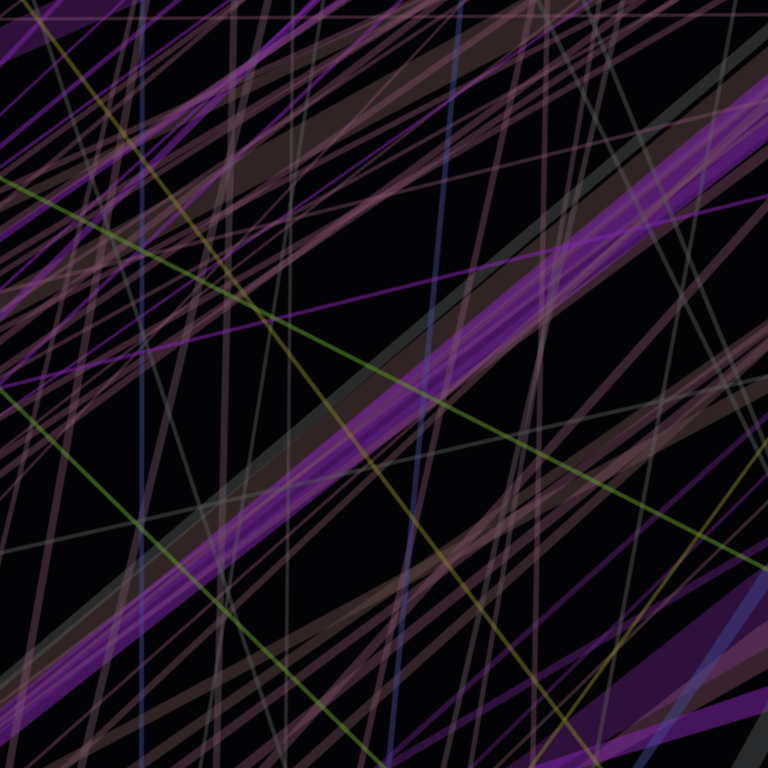
This background is drawn by a WebGL 1 fragment shader. Its source:

```glsl
precision highp float;

uniform vec2 u_resolution;

// Inks: colour and opacity
const vec4 VIOLET = vec4(0.50, 0.14, 0.68, 0.52);
const vec4 PLUM = vec4(0.42, 0.15, 0.55, 0.40);
const vec4 ROSE = vec4(0.52, 0.32, 0.43, 0.40);
const vec4 BROWN = vec4(0.34, 0.26, 0.25, 0.52);
const vec4 GREY = vec4(0.33, 0.34, 0.34, 0.46);
const vec4 BLUE = vec4(0.27, 0.29, 0.58, 0.45);
const vec4 GREEN = vec4(0.36, 0.56, 0.16, 0.55);
const vec4 OLIVE = vec4(0.48, 0.48, 0.14, 0.52);

float hash(float n) {
  return fract(sin(n * 12.9898) * 43758.5);
}

// Translucent endless line through a and b, tapering between two half widths
void stroke(inout vec3 col, vec2 p, vec2 a, vec2 b, vec2 halfWidth, vec4 ink) {
  vec2 along = b - a;
  vec2 rel = p - a;
  float t = clamp(dot(rel, along) / dot(along, along), 0.0, 1.0);
  float dist = abs(rel.x * along.y - rel.y * along.x) / length(along);
  float soft = max(0.0016, 0.75 / u_resolution.y);
  float w = mix(halfWidth.x, halfWidth.y, t);
  float cover = 1.0 - smoothstep(w - soft, w + soft, dist);
  col = mix(col, ink.rgb, ink.a * cover);
}

// Thin line from a point with a given slope
void ray(inout vec3 col, vec2 p, vec2 a, float slope, float w, vec4 ink) {
  stroke(col, p, a, a + vec2(1.0, slope), vec2(w), ink);
}

void main() {
  vec2 p = gl_FragCoord.xy / u_resolution.y;
  vec3 col = vec3(0.012, 0.008, 0.014);

  // Broad bands
  stroke(col, p, vec2(0.0, 0.60), vec2(0.75, 1.01), vec2(0.017, 0.027), BROWN);
  stroke(col, p, vec2(0.0, 0.73), vec2(0.60, 1.02), vec2(0.006, 0.008), BROWN);
  stroke(col, p, vec2(0.0, 0.09), vec2(1.0, 0.91), vec2(0.014, 0.023), BROWN);
  stroke(col, p, vec2(0.0, 0.11), vec2(1.0, 0.96), vec2(0.007, 0.008), GREY);
  stroke(col, p, vec2(0.07, 0.0), vec2(1.0, 0.50), vec2(0.007, 0.011), BROWN);
  stroke(col, p, vec2(0.0, 0.05), vec2(1.0, 0.86), vec2(0.018, 0.034), VIOLET);
  stroke(col, p, vec2(0.0, 0.94), vec2(0.17, 1.02), vec2(0.022, 0.026), PLUM);

  // Overlapping wedges in the lower right corner
  stroke(col, p, vec2(0.69, 0.0), vec2(1.0, 0.21), vec2(0.018, 0.046), PLUM);
  stroke(col, p, vec2(0.76, 0.0), vec2(1.0, 0.16), vec2(0.006, 0.027), ROSE);
  stroke(col, p, vec2(0.72, 0.0), vec2(1.0, 0.09), vec2(0.010, 0.016), VIOLET);
  stroke(col, p, vec2(0.83, 0.0), vec2(1.0, 0.25), vec2(0.006, 0.010), BLUE);
  stroke(col, p, vec2(0.97, 0.0), vec2(1.02, 0.09), vec2(0.016), GREY);

  // Streaks running inside the main band
  for (int i = 0; i < 6; i++) {
    float k = float(i);
    float start = mix(0.03, 0.09, hash(k + 1.3));
    float end = mix(0.80, 0.90, (k + hash(k + 7.1)) / 6.0);
    vec2 w = vec2(0.002, mix(0.003, 0.009, hash(k + 4.7)));
    stroke(col, p, vec2(0.0, start), vec2(1.0, end), w, mod(k, 2.0) < 0.5 ? ROSE : PLUM);
  }

  // Steep violet rays crossing the upper left
  for (int i = 0; i < 15; i++) {
    float k = float(i);
    float start = mix(0.31, 0.98, (k + hash(k + 21.4)) / 15.0);
    float w = mix(0.0018, 0.0050, pow(hash(k + 33.2), 2.0));
    ray(col, p, vec2(0.0, start), mix(0.68, 1.08, hash(k + 27.8)), w, hash(k + 39.5) < 0.65 ? VIOLET : ROSE);
  }

  // Flatter dusty rays over the upper half
  for (int i = 0; i < 11; i++) {
    float k = float(i);
    float start = mix(0.40, 0.80, (k + hash(k + 51.6)) / 11.0);
    float w = mix(0.0022, 0.0048, hash(k + 57.3));
    ray(col, p, vec2(0.0, start), mix(0.44, 0.74, hash(k + 63.9)), w, ROSE);
  }

  // Diagonals rising from the bottom edge
  for (int i = 0; i < 11; i++) {
    float k = float(i);
    float start = mix(0.02, 0.68, (k + hash(k + 71.2)) / 11.0);
    float w = mix(0.0022, 0.0075, pow(hash(k + 77.7), 2.0));
    vec4 ink = hash(k + 89.1) < 0.2 ? PLUM : mix(ROSE, BROWN, hash(k + 95.4));
    ray(col, p, vec2(start, 0.0), mix(0.55, 1.15, hash(k + 83.5)), w, ink);
  }

  // Near-vertical threads
  for (int i = 0; i < 14; i++) {
    float k = float(i);
    float foot = mix(-0.12, 0.80, (k + hash(k + 101.8)) / 14.0);
    float lean = mix(-0.02, 0.25, hash(k + 107.3));
    float w = mix(0.0022, 0.0055, pow(hash(k + 113.6), 2.0));
    vec4 ink = mod(k, 5.0) > 3.5 ? BLUE : mix(ROSE, GREY, hash(k + 119.2));
    stroke(col, p, vec2(foot, 0.0), vec2(foot + lean, 1.0), vec2(w), ink);
  }

  // Nearly level threads
  ray(col, p, vec2(0.0, 0.28), 0.23, 0.0027, GREY);
  ray(col, p, vec2(0.0, 0.495), 0.25, 0.0025, VIOLET);
  ray(col, p, vec2(0.0, 0.62), 0.25, 0.0025, ROSE);
  ray(col, p, vec2(0.0, 0.975), 0.006, 0.0022, ROSE);

  // Falling grey threads
  ray(col, p, vec2(0.07, 0.92), -3.05, 0.0027, GREY);
  ray(col, p, vec2(0.70, 1.0), -2.05, 0.0030, GREY);
  ray(col, p, vec2(0.76, 1.0), -2.45, 0.0030, GREY);

  // Green and olive accents
  ray(col, p, vec2(0.0, 0.768), -0.51, 0.0028, GREEN);
  ray(col, p, vec2(0.0, 0.493), -0.985, 0.0028, GREEN);
  ray(col, p, vec2(0.03, 1.0), -1.33, 0.0028, OLIVE);
  ray(col, p, vec2(0.69, 0.0), 1.38, 0.0024, OLIVE);

  gl_FragColor = vec4(col, 1.0);
}
```
